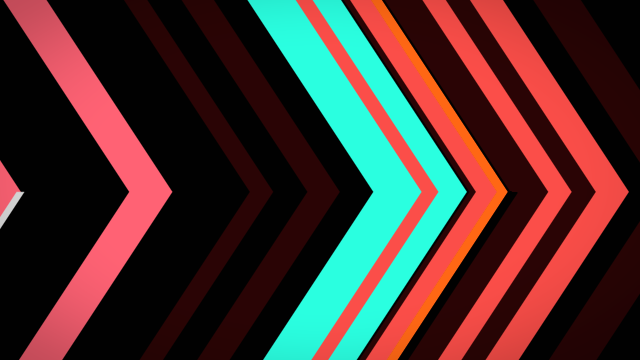
Give the GLSL for this background, as a Shadertoy shader.

```glsl
const float APEX_Y = 0.467;     // height of the arrow tips
const float ARM_SLOPE = 0.656;  // sideways run of an arm per unit of height

const vec3 BLACK = vec3(0.004);
const vec3 WHITE = vec3(0.86);
const vec3 PALETTE[5] = vec3[5](
    vec3(0.165, 0.016, 0.018),  // maroon
    vec3(0.985, 0.305, 0.285),  // red
    vec3(1.000, 0.385, 0.455),  // pink
    vec3(0.165, 1.000, 0.880),  // teal
    vec3(1.000, 0.405, 0.080)   // orange
);

// Chevrons, painted in order: left tip, right tip, palette index
const int BAND_COUNT = 12;
const vec3 BANDS[BAND_COUNT] = vec3[BAND_COUNT](
    vec3(-0.200, 0.058, 2.0),
    vec3(0.359, 0.479, 2.0),
    vec3(0.694, 0.759, 0.0),
    vec3(0.854, 0.944, 0.0),
    vec3(1.037, 1.297, 3.0),
    vec3(1.171, 1.218, 1.0),
    vec3(1.304, 1.745, 0.0),
    vec3(1.322, 1.382, 1.0),
    vec3(1.380, 1.411, 4.0),
    vec3(1.523, 1.588, 1.0),
    vec3(1.655, 1.747, 1.0),
    vec3(1.831, 1.963, 0.0)
);

// Position of the chevron tip that passes through p
float chevronCoord(vec2 p) {
    return p.x + ARM_SLOPE * abs(p.y - APEX_Y);
}

// Smooth coverage of the interval from left to right
float band(float s, float left, float right, float blur) {
    return smoothstep(left - blur, left + blur, s)
         - smoothstep(right - blur, right + blur, s);
}

// Gentle darkening toward the corners
float vignette(vec2 uv) {
    vec2 d = uv - 0.5;
    return 1.0 - 0.24 * smoothstep(0.12, 0.5, dot(d, d));
}

void mainImage(out vec4 fragColor, in vec2 fragCoord) {
    vec2 uv = fragCoord / iResolution.xy;
    vec2 p = fragCoord / iResolution.y;
    float blur = 0.9 / iResolution.y;
    float s = chevronCoord(p);
    float lower = 1.0 - smoothstep(-blur, blur, p.y - APEX_Y);

    // Stacked colour bands
    vec3 color = BLACK;
    for (int i = 0; i < BAND_COUNT; i++) {
        vec3 b = BANDS[i];
        color = mix(color, PALETTE[int(b.z)], band(s, b.x, b.y, blur));
    }

    // Shadow beside the orange band, wider on the lower arm
    float shadowEnd = mix(1.418, 1.440, lower);
    color = mix(color, BLACK, band(s, 1.411, shadowEnd, blur));

    // Pale rim under the leftmost tip
    color = mix(color, WHITE, lower * band(s, 0.046, 0.068, blur));

    fragColor = vec4(color * vignette(uv), 1.0);
}
```
